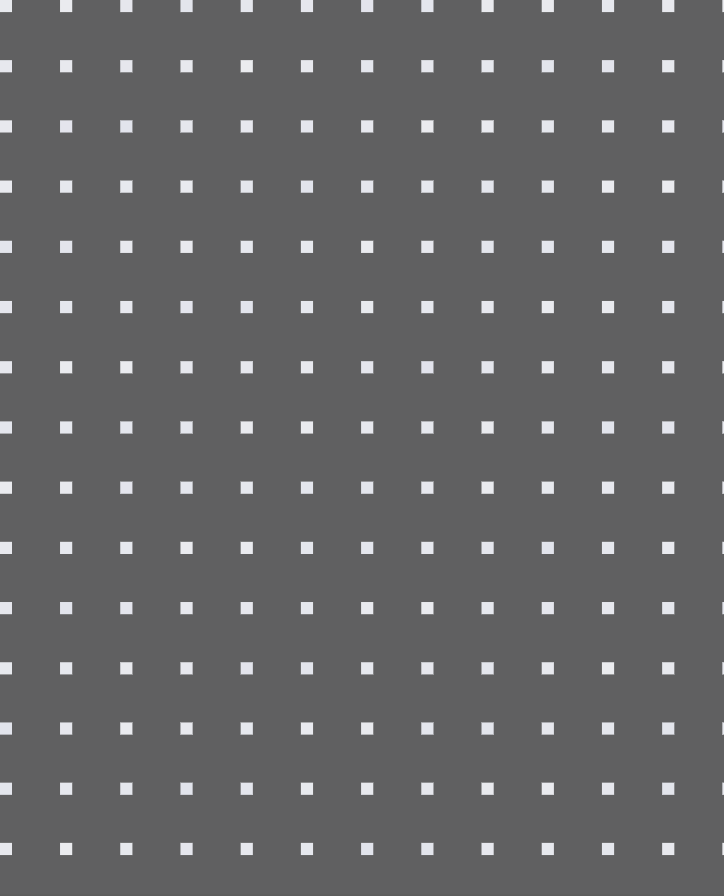
A Shadertoy shader for this pattern:

```glsl
// Grid of small pale squares on a flat grey ground, with slight tint changes.

const vec3 GROUND = vec3(0.378, 0.378, 0.379);
const vec3 PALE_BLUE = vec3(0.885, 0.892, 0.925);
const vec3 PALE_WHITE = vec3(0.940, 0.942, 0.945);

const float PITCH = 0.0672;       // spacing, in canvas heights
const float HALF_SIDE = 0.0068;   // half the side of a square
const vec2 FIRST_CENTRE = vec2(0.0066, 0.0067); // from the upper left

// Signed distance to an axis-aligned square
float squareDistance(vec2 p, float halfSide) {
    vec2 d = abs(p) - halfSide;
    return length(max(d, 0.0)) + min(max(d.x, d.y), 0.0);
}

// Smooth variation from 0 to 1 across cells
float layeredSines(vec2 cell) {
    float a = sin(cell.x * 1.7 + cell.y * 0.9);
    float b = sin(cell.y * 2.3 - cell.x * 0.6 + 1.4);
    return 0.5 + 0.25 * (a + b);
}

// Coverage of an edge one pixel wide
float coverage(float distance, float pixel) {
    return clamp(0.5 - distance / pixel, 0.0, 1.0);
}

void mainImage(out vec4 fragColor, in vec2 fragCoord) {
    float pixel = 1.0 / iResolution.y;
    vec2 p = vec2(fragCoord.x, iResolution.y - fragCoord.y) * pixel;

    // Repeat from the upper left corner
    vec2 grid = (p - FIRST_CENTRE) / PITCH;
    vec2 cell = floor(grid + 0.5);
    vec2 local = (grid - cell) * PITCH;

    // Ground with a faint shade along the lower edge
    vec3 color = GROUND * mix(0.96, 1.0, smoothstep(0.0, 0.004, 1.0 - p.y));

    // Squares with a gentle cool-to-neutral drift
    vec3 tint = mix(PALE_BLUE, PALE_WHITE, 0.65 * layeredSines(cell));
    float square = coverage(squareDistance(local, HALF_SIDE), pixel);
    color = mix(color, tint, square);

    fragColor = vec4(color, 1.0);
}
```
